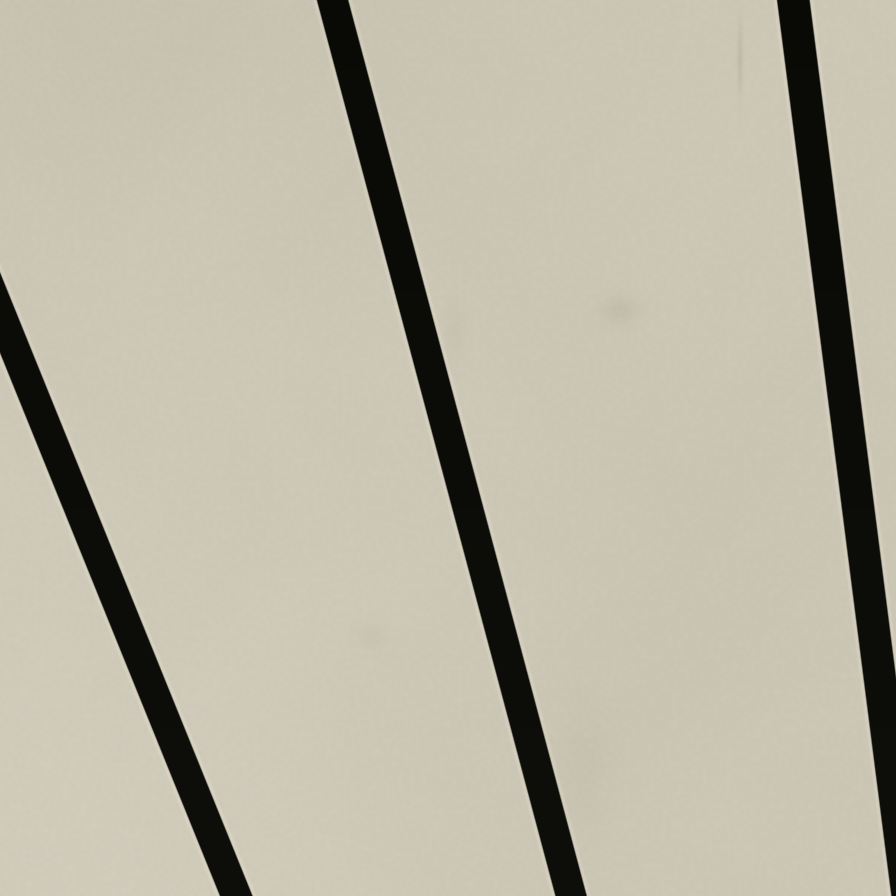
This texture is drawn by a WebGL 1 fragment shader. Its source:

```glsl
precision highp float;
// Three dark slanted bars, fanning apart upwards, on a pale plaster wall.
// Bars are distances to lines; the wall is a soft gradient with layered-sine
// mottling, cellular grain and a few faint elliptical stains.

uniform vec2 u_resolution;

const vec3 PLASTER = vec3(0.800, 0.778, 0.712);
const vec3 BAR_BLACK = vec3(0.036, 0.036, 0.022);

vec2 hash2(vec2 cell) {
  vec3 q = fract(cell.xyx * vec3(0.1031, 0.1030, 0.0973));
  q += dot(q, q.yzx + 33.33);
  return fract((q.xx + q.yz) * q.zy);
}

// Distance to the nearest scattered feature point
float cellular(vec2 p) {
  vec2 cell = floor(p);
  vec2 local = fract(p);
  float nearest = 2.0;
  for (int j = -1; j <= 1; j++) {
    for (int i = -1; i <= 1; i++) {
      vec2 offset = vec2(float(i), float(j));
      nearest = min(nearest, length(offset + hash2(cell + offset) - local));
    }
  }
  return nearest;
}

// Warped sine octaves, roughly -1 to 1
float mottling(vec2 p) {
  float sum = 0.0;
  float amplitude = 0.5;
  for (int i = 0; i < 5; i++) {
    p += 0.6 * sin(p.yx * 1.3 + float(i));
    sum += amplitude * sin(p.x) * sin(p.y + 0.7);
    p = mat2(1.5, 1.1, -1.1, 1.5) * p;
    amplitude *= 0.62;
  }
  return sum;
}

// Soft elliptical mark
float stain(vec2 p, vec2 center, vec2 radius) {
  vec2 d = (p - center) / radius;
  return exp(-dot(d, d));
}

// Signed distance to a bar running from bottomX (y = 0) to topX (y = 1)
float barDistance(vec2 p, float bottomX, float topX, float halfSpan) {
  float slope = topX - bottomX;
  return (abs(p.x - bottomX - slope * p.y) - halfSpan) / sqrt(1.0 + slope * slope);
}

vec3 wall(vec2 p) {
  float blotch = mottling(p * 9.0);
  float grain = cellular(p * 150.0) - 0.5;
  float shade = 0.006 * blotch + 0.012 * grain;

  // Light falls off gently toward the top left and the right side
  shade += 0.014 * stain(p, vec2(0.1, 0.05), vec2(0.4, 0.5));
  shade -= 0.020 * stain(p, vec2(0.1, 1.05), vec2(0.45, 0.3));
  shade -= 0.010 * stain(p, vec2(0.75, 0.30), vec2(0.25, 0.35));

  // Faint smudges and scuffs
  float broken = 0.65 + 0.35 * mottling(p * 38.0);
  shade -= 0.045 * broken * stain(p, vec2(0.695, 0.653), vec2(0.022, 0.016));
  shade -= 0.030 * broken * stain(p, vec2(0.508, 0.630), vec2(0.012, 0.035));
  shade -= 0.025 * broken * stain(p, vec2(0.413, 0.290), vec2(0.018, 0.014));
  shade -= 0.050 * stain(p, vec2(0.826, 0.935), vec2(0.003, 0.040));
  shade -= 0.022 * broken * stain(p, vec2(0.650, 0.145), vec2(0.030, 0.080));
  return PLASTER + shade * vec3(1.0, 1.0, 1.05);
}

void main() {
  vec2 p = gl_FragCoord.xy / u_resolution;

  float d = barDistance(p, 0.2637, -0.1413, 0.0182);
  d = min(d, barDistance(p, 0.6374, 0.3711, 0.0175));
  d = min(d, barDistance(p, 1.0130, 0.8854, 0.0182));

  // Thin pale rim where the wall meets each bar
  float rim = exp(-pow((d - 0.0025) / 0.0016, 2.0));
  vec3 color = wall(p) + 0.035 * rim;

  vec3 barColor = BAR_BLACK + 0.016 * (1.0 - p.y);
  float softness = max(0.0011, 0.7 / u_resolution.y);
  color = mix(barColor, color, smoothstep(-softness, softness, d));

  gl_FragColor = vec4(color, 1.0);
}
```
